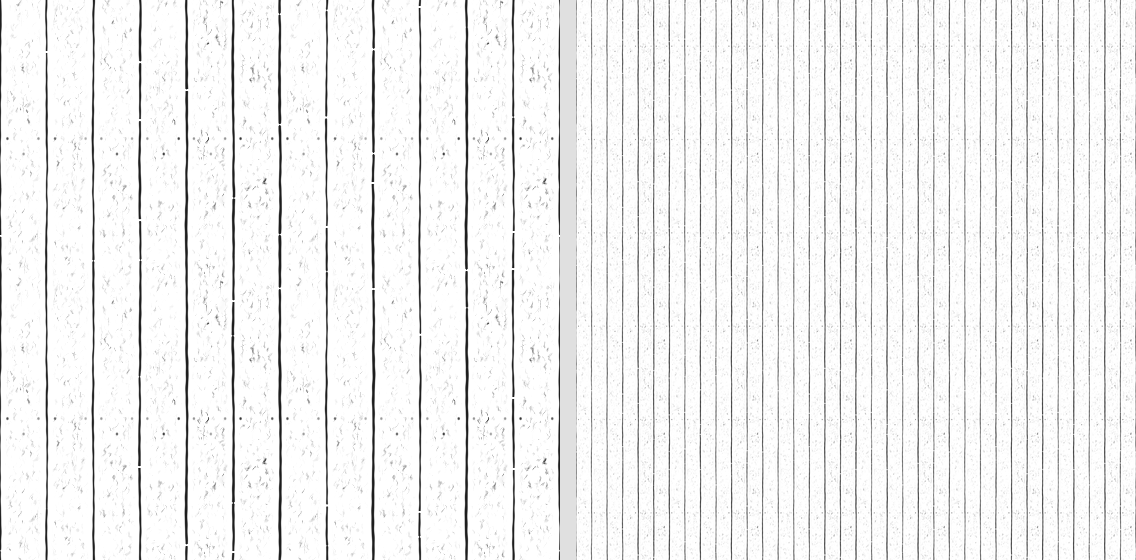
Left: one tile. Right: repeated 3 by 3.
This texture map is drawn by a Shadertoy shader. Its source:

```glsl
// Twelve whitewashed vertical planks with dark, chipped gaps, nail heads and flaking paint.
// Wear repeats every six planks and every half height; wrapped cellular hooks bent by
// layered sines make the flakes, while each gap has its own wobble and chips.

const float TAU = 6.2831853;

vec2 hash2(vec2 p) {
    vec3 q = fract(p.xyx * vec3(0.1031, 0.1030, 0.0973));
    q += dot(q, q.yzx + 33.33);
    return fract((q.xx + q.yz) * q.zy);
}

vec2 rotate(vec2 p, float angle) {
    float c = cos(angle), s = sin(angle);
    return vec2(c * p.x - s * p.y, s * p.x + c * p.y);
}

// Darkness of scattered upright strokes with a side arm, one per wrapped square cell.
float flakes(vec2 uv, float grid, vec2 size, float tilt, float seed) {
    vec2 p = uv * grid;
    vec2 cell = floor(p);
    float ink = 0.0;
    for (int j = -1; j <= 1; j++)
    for (int i = -1; i <= 1; i++) {
        vec2 neighbor = cell + vec2(i, j);
        vec2 id = mod(neighbor, grid) + seed;
        vec2 place = hash2(id);
        vec2 look = hash2(id + 57.3);
        vec2 d = rotate(p - neighbor - 0.5 - 0.7 * (place - 0.5), (look.x - 0.4) * tilt);
        vec2 extent = size * (0.5 + 0.7 * place.y);
        vec2 arm = rotate(d - vec2(0.0, extent.y * (place.x - 0.5)), 1.1 * sign(look.x - 0.5));
        float r = min(length(d / extent), length(arm / (extent * vec2(0.8, 0.6))) + 0.15);
        float strength = 0.3 * smoothstep(0.2, 1.0, look.y) + 0.3 * pow(look.y, 14.0);
        ink = max(ink, strength * (1.0 - smoothstep(0.05, 1.0, r)));
    }
    return ink;
}

// Peeling paint on one wrapped block of six planks.
float wear(vec2 block, float plank, float across) {
    vec2 bend = sin(TAU * (block.yx * vec2(23.0, 19.0) + block * vec2(11.0, 7.0)))
              + 0.6 * sin(TAU * (block.yx * vec2(53.0, 61.0) - block * vec2(31.0, 23.0)));
    vec2 warped = block + vec2(0.0026, 0.004) * bend;
    float ink = flakes(warped, 33.0, vec2(0.20, 0.60), 0.9, 3.0);
    ink = max(ink, 0.7 * flakes(warped, 47.0, vec2(0.21, 0.60), 1.4, 131.0));
    ink = max(ink, 0.5 * flakes(block + 0.001 * bend, 17.0, vec2(0.05, 0.65), 0.12, 271.0));

    // Broken tone inside the flakes
    ink *= 0.9 + 0.35 * sin(TAU * dot(block, vec2(71.0, 31.0)) + bend.x)
                      * sin(TAU * dot(block, vec2(-43.0, 59.0)) + bend.y);

    // Clumps along each plank, with cleaner borders
    float clump = 0.8 * sin(TAU * block.y * 2.0 + plank * 2.1)
                + sin(TAU * block.y * 5.0 + plank * 4.3 + across * 3.0)
                + 0.8 * sin(TAU * block.y * 13.0 + plank * 1.7 - across * 7.0);
    float tone = 0.65 + 0.7 * hash2(vec2(plank, 19.0)).x;
    float inside = smoothstep(0.08, 0.26, across) * (1.0 - smoothstep(0.74, 0.92, across));

    // Broad soft smudges that darken and thicken the flakes they cover
    float smudge = flakes(warped, 13.0, vec2(0.32, 0.55), 0.5, 419.0);
    float density = max(0.8 + 0.26 * clump + 2.2 * smudge, 0.1);
    ink = ink * density + 0.12 * smudge * smudge;
    return max(ink * tone - 0.008, 0.0) * inside;
}

// Two nails per plank and a third below on most; p is in plank widths.
float nails(vec2 p, float plank, float aa) {
    float ink = 0.0;
    for (int k = 0; k < 3; k++) {
        if (k == 2 && mod(plank, 4.0) == 1.0) continue;
        vec2 rnd = hash2(vec2(plank, float(k) + 41.0));
        vec2 center = k < 2 ? vec2(0.17 + 0.65 * float(k), 3.03) : vec2(0.52, 2.70);
        center.x += 0.03 * (rnd.x - 0.5);
        float d = length((p - center) * vec2(1.0, 0.85));
        ink = max(ink, mix(0.35, 0.9, rnd.y) * (1.0 - smoothstep(0.024 - aa, 0.024 + aa, d)));
    }
    return ink;
}

// Dark gap centered on each plank border, pinched at small random chips.
float gaps(vec2 uv, float aa) {
    float x = uv.x * 12.0;
    float line = floor(x + 0.5);
    float id = mod(line, 12.0);
    vec2 rnd = hash2(vec2(id, 7.0));
    vec2 phase = TAU * rnd;
    float wobble = 0.007 * sin(TAU * uv.y * 2.0 + phase.x)
                 + 0.006 * sin(TAU * uv.y * 7.0 + phase.y + 2.0 * sin(TAU * uv.y * 3.0))
                 + 0.002 * sin(TAU * uv.y * 31.0 + phase.x * 2.0);
    float halfWidth = 0.017 + 0.010 * rnd.y + 0.003 * sin(TAU * uv.y * 4.0 + phase.y)
                    + 0.0015 * sin(TAU * uv.y * 41.0 + phase.x);

    float row = uv.y * 16.0;
    vec2 chip = hash2(vec2(id + 23.0, mod(floor(row), 16.0)));
    float away = abs(fract(row) - mix(0.2, 0.8, chip.x)) / 16.0;
    float depth = 0.045 * (1.0 - smoothstep(0.05, 0.24, chip.y));
    halfWidth -= depth * (1.0 - smoothstep(0.0002, 0.0026, away));

    return 1.0 - smoothstep(-aa, aa, abs(x - line - wobble) - halfWidth);
}

void mainImage(out vec4 fragColor, in vec2 fragCoord) {
    vec2 uv = fragCoord / iResolution.xy;
    float aa = 0.8 * 12.0 / iResolution.x;
    vec2 block = fract(uv * 2.0);
    float plank = mod(floor(uv.x * 12.0), 6.0);
    float across = fract(uv.x * 12.0);

    float shade = 1.0 - clamp(wear(block, plank, across), 0.0, 0.7);
    shade = mix(shade, 0.11, nails(vec2(across, block.y * 6.0), plank, aa));
    shade = mix(shade, 0.11, gaps(uv, aa));
    fragColor = vec4(vec3(shade), 1.0);
}
```
